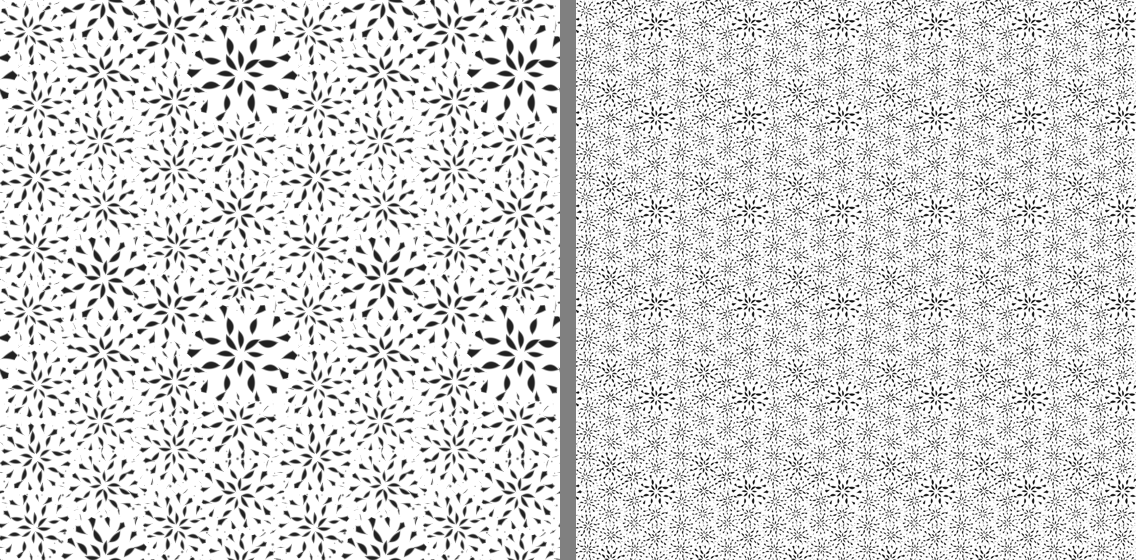
Left: one tile. Right: repeated 3 by 3.
Give the GLSL for this pattern, as a Shadertoy shader.

```glsl
// Seamless field of radiating leaf rosettes in dark ink on white.
// Staggered wrapped cells hold one rosette each; a weighted cellular
// partition trims neighbours, and tiny dots fill the gaps between them.

#define REPEATS 2.0              // tiles along each canvas side
#define GRID 4.0                 // rosettes along each tile side
#define PETALS 8.0               // petals in the inner ring
#define RINGS 5
#define RING_STEP 0.31           // ring spacing, in rosette radii
#define JITTER 0.16              // wander of rosette centres, in cells
#define SMALL_RADIUS 0.46
#define MEDIUM_RADIUS 0.61
#define LARGE_RADIUS 0.75
#define LARGE_CELL vec2(3.0, 3.0)
#define DOTS_PER_CELL 6.0
#define SOFTNESS 0.016           // half width of edges, in cells

const float TAU = 6.28318;
const vec3 PAPER = vec3(1.0);
const vec3 INK = vec3(0.125);

vec3 hash3(vec2 p) {
    vec3 q = fract(p.xyx * vec3(0.1031, 0.1030, 0.0973) + 0.137);
    q += dot(q, q.yxz + 33.33);
    return fract((q.xxy + q.yzz) * q.zyx);
}

mat2 rotation(float a) {
    float c = cos(a), s = sin(a);
    return mat2(c, -s, s, c);
}

// Slim pointed petal along x
float lensDistance(vec2 p, vec2 halfSize) {
    float t = p.x / halfSize.x;
    float slope = 2.0 * halfSize.y * t / halfSize.x;
    return (abs(p.y) - halfSize.y * (1.0 - t * t)) / sqrt(1.0 + slope * slope);
}

// Leaf along x with a broad, blunt outer end
float kiteDistance(vec2 p, vec2 halfSize) {
    float back = halfSize.y / (1.5 * halfSize.x);
    float front = halfSize.y / (0.5 * halfSize.x);
    float y = abs(p.y);
    return max((y - back * (p.x + halfSize.x)) / sqrt(1.0 + back * back),
               (y - front * (halfSize.x - p.x)) / sqrt(1.0 + front * front));
}

float rosetteRadius(vec2 cell) {
    if (cell == LARGE_CELL) return LARGE_RADIUS;
    float h = hash3(cell + 41.0).x;
    return mix(SMALL_RADIUS, MEDIUM_RADIUS, h * h);
}

// Odd columns are shifted by half a cell
vec2 rosetteCentre(vec2 cell) {
    float stagger = 0.5 * (1.0 - mod(cell.x, 2.0));
    return vec2(0.47, stagger) + JITTER * (hash3(cell + 17.0).xy - 0.5);
}

// Concentric rings of leaves; p is in units of the rosette radius
float rosetteDistance(vec2 p, vec2 cell, float radius) {
    float r = length(p);
    float angle = atan(p.y, p.x) + TAU * hash3(cell + 71.0).x;
    float plump = mix(0.85, 1.0, smoothstep(SMALL_RADIUS, LARGE_RADIUS, radius));
    float d = 1e3;
    for (int i = 0; i < RINGS; i++) {
        float ring = float(i);
        float count = i < 2 ? PETALS : 2.0 * PETALS;
        float turn = angle / TAU * count - 0.5 * ring;
        float id = mod(floor(turn + 0.5), count);
        float local = (fract(turn + 0.5) - 0.5) * TAU / count;
        vec3 rnd = hash3(cell * 5.0 + vec2(7.0 * ring, 13.0 * id + 3.0));

        vec2 q = r * vec2(cos(local), sin(local));
        q.x -= 0.28 + RING_STEP * ring + 0.08 * (rnd.x - 0.5) * min(ring, 1.0);
        float side = mod(id, 2.0) * 2.0 - 1.0;
        float tilt = (i == 0 ? 0.0 : 0.28 * side) + 0.3 * (rnd.y - 0.5);
        q = rotation(tilt) * q;
        q.y += side * 0.9 * q.x * q.x;           // gentle bend

        float grow = mix(0.82, 1.12, rnd.z) * (i > 2 ? 0.85 : 1.0);
        float leaf = i < 2
            ? lensDistance(q, grow * vec2(0.165, plump * (0.052 + 0.012 * ring)))
            : kiteDistance(q, grow * vec2(0.14, plump * 0.082));
        d = min(d, leaf);
    }
    return d * radius;
}

// Sparse fine specks on a wrapped jittered grid
float speckDistance(vec2 p) {
    vec2 g = p * DOTS_PER_CELL;
    vec2 id = mod(floor(g), GRID * DOTS_PER_CELL);
    vec3 rnd = hash3(id + 101.0);
    float size = 0.02 * rnd.z - 0.004;
    return length(fract(g) - 0.25 - 0.5 * rnd.xy) / DOTS_PER_CELL - size;
}

void mainImage(out vec4 fragColor, in vec2 fragCoord) {
    vec2 p = fract(fragCoord / iResolution.xy * REPEATS) * GRID;

    // Find the owning rosette and the distance to its border
    float best = 1e3, second = 1e3, radius = 1.0;
    vec2 owner = vec2(0.0), offset = vec2(0.0);
    for (int j = -1; j <= 1; j++)
    for (int i = -1; i <= 1; i++) {
        vec2 cell = floor(p) + vec2(i, j);
        vec2 wrapped = mod(cell, GRID);
        vec2 delta = p - cell - rosetteCentre(wrapped);
        float size = rosetteRadius(wrapped);
        float reach = length(delta) - 1.5 * size;
        if (reach < best) {
            second = best;
            best = reach;
            owner = wrapped;
            offset = delta;
            radius = size;
        } else second = min(second, reach);
    }
    float border = 0.5 * (second - best);

    // Leaves shrink towards the border, specks live along it
    float d = rosetteDistance(offset / radius, owner, radius);
    d = max(d + 0.5 * max(0.0, 0.06 - border), 0.015 - border);
    float speck = speckDistance(p) + 0.3 * max(0.0, border - 0.08);

    float edge = max(SOFTNESS, 0.7 * REPEATS * GRID / iResolution.y);
    float ink = 1.0 - smoothstep(-edge, edge, d);
    ink = max(ink, 0.7 * (1.0 - smoothstep(-edge, edge, speck)));
    fragColor = vec4(mix(PAPER, INK, ink), 1.0);
}
```
